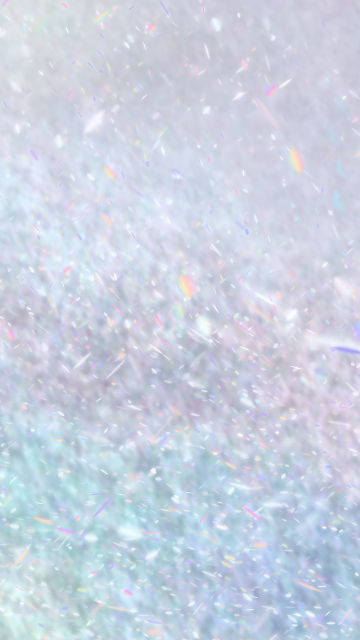
Write a Shadertoy shader that draws this background.

```glsl
// Pale iridescent glitter seen out of focus: soft pastel washes, a blurred
// mottle, and scattered soft glints split into spectral tints.
// Washes are Gaussian glows; glints come from jittered grids of several sizes.

float hash(vec2 p) {
    vec3 q = fract(p.xyx * 0.1031);
    q += dot(q, q.yzx + 33.33);
    return fract((q.x + q.y) * q.z);
}

float noise(vec2 p) {
    vec2 i = floor(p), f = fract(p);
    f = f * f * (3.0 - 2.0 * f);
    return mix(mix(hash(i), hash(i + vec2(1, 0)), f.x),
               mix(hash(i + vec2(0, 1)), hash(i + vec2(1, 1)), f.x), f.y);
}

vec2 turn(vec2 p, float a) {
    float c = cos(a), s = sin(a);
    return vec2(c * p.x + s * p.y, c * p.y - s * p.x);
}

float glow(vec2 p, vec2 centre, vec2 radius) {
    vec2 q = (p - centre) / radius;
    return exp(-dot(q, q));
}

// Blurred pointed ellipse lying along x
float leaf(vec2 p, vec2 halfSize) {
    vec2 q = p / halfSize;
    float taper = max(1.0 - q.x * q.x, 0.001);
    return exp(-2.2 * q.y * q.y / (taper * taper)) * smoothstep(0.0, 0.8, taper);
}

// Pastel rainbow, weak in green
vec3 spectrum(float hue) {
    return vec3(0.84, 0.80, 0.88) + vec3(0.18, 0.15, 0.16) * cos(6.2832 * (hue + vec3(0.0, 0.3, 0.62)));
}

// Large pastel washes, uv from 0 to 1
vec3 wash(vec2 uv) {
    vec3 c = mix(vec3(0.71, 0.80, 0.86), vec3(0.81, 0.82, 0.88), smoothstep(0.15, 0.5, uv.y));
    c = mix(c, vec3(0.69, 0.84, 0.88), glow(uv, vec2(0.12, 0.23), vec2(0.45, 0.14)));
    c = mix(c, vec3(0.80, 0.89, 0.87), 0.9 * glow(uv, vec2(0.0, 0.0), vec2(0.45, 0.13)));
    c = mix(c, vec3(0.66, 0.74, 0.85), 0.9 * glow(uv, vec2(0.78, 0.09), vec2(0.4, 0.14)));
    c = mix(c, vec3(0.74, 0.74, 0.81), glow(uv, vec2(0.45, 0.39), vec2(0.42, 0.085)));
    c = mix(c, vec3(0.84, 0.81, 0.88), 0.9 * glow(uv, vec2(1.0, 0.4), vec2(0.3, 0.15)));
    c = mix(c, vec3(0.84, 0.88, 0.94), glow(uv, vec2(0.25, 0.68), vec2(0.7, 0.13)));
    c = mix(c, vec3(0.77, 0.77, 0.82), glow(uv, vec2(0.55, 0.92), vec2(0.4, 0.085)));
    c = mix(c, vec3(0.80, 0.80, 0.87), 0.8 * glow(uv, vec2(1.0, 0.85), vec2(0.4, 0.22)));
    return mix(c, vec3(0.86, 0.89, 0.89), 0.9 * glow(uv, vec2(0.0, 1.0), vec2(0.35, 0.14)));
}

// One jittered grid of glints blended over the colour
vec3 glints(vec3 c, vec2 p, float cell, float share, float seed) {
    vec2 home = floor(p / cell);
    for (int y = -1; y <= 1; y++)
    for (int x = -1; x <= 1; x++) {
        vec2 id = home + vec2(x, y), key = id + seed;
        vec2 centre = (id + vec2(hash(key + 11.3), hash(key + 27.1))) * cell;
        float height = centre.y / 1.78;
        float busy = 1.0 - 0.55 * smoothstep(0.45, 0.75, height)
                   - 0.3 * smoothstep(0.6, 1.0, centre.x) * smoothstep(0.5, 0.7, height);
        busy *= 0.5 + noise(centre * 7.0);
        if (hash(key + 41.7) > share * busy) continue;

        // Shallow falling streaks below, steeper flecks above, some crossing
        float angle = mix(-0.3, -1.05, smoothstep(0.25, 0.65, height));
        angle += (hash(key + 53.9) - 0.5) * 0.8;
        if (hash(key + 67.3) < 0.25) angle = 0.75 + 0.4 * (hash(key + 71.1) - 0.5);

        float stretch = hash(key + 83.7);
        stretch *= stretch;
        vec2 size = cell * vec2(mix(0.3, 0.6, stretch), mix(0.22, 0.06, stretch));
        vec2 q = turn(p - centre, angle);
        float pick = hash(key + 97.9);
        vec3 tint = spectrum(hash(key + 101.3) + 0.25 * q.y / size.y);
        if (pick < 0.45) tint = mix(tint, vec3(0.95, 0.98, 0.99), 0.85);
        else if (pick < 0.62) tint = mix(tint, vec3(0.96, 0.84, 0.83), 0.75);
        else if (pick < 0.71) tint = mix(tint, vec3(0.65, 0.64, 0.97), 0.75);
        float strength = mix(0.25, 1.0, pow(hash(key + 113.9), 1.6));
        c = mix(c, tint, strength * leaf(q, size));
        c += 0.035 * strength * glow(q, vec2(0), size * vec2(0.8, 1.8));
    }
    return c;
}

void mainImage(out vec4 fragColor, in vec2 fragCoord) {
    vec2 uv = fragCoord / iResolution.xy;
    vec2 p = fragCoord / iResolution.x;
    vec3 c = wash(uv);

    // Blurred mottle from broad to fine, calmer towards the top right
    float rough = mix(1.0, 0.35, smoothstep(0.4, 0.85, uv.y + 0.25 * (uv.x - 0.5)));
    vec2 g = turn(p, -1.1);
    float light = 0.07 * noise(g * vec2(6, 8) + 3.0) + 0.08 * noise(g * vec2(15, 19))
                + 0.11 * noise(g * vec2(32, 46) + 7.0) + 0.09 * noise(g * vec2(56, 84) + 47.0) - 0.18;
    float warm = 0.5 * noise(g * vec2(9, 12) + 31.0) + 0.5 * noise(g * vec2(30, 42) + 19.0) - 0.5;
    float green = noise(g * vec2(30, 45) + 63.0) - 0.5;
    c += rough * (light + warm * vec3(0.10, -0.02, -0.04) + green * vec3(-0.015, 0.045, -0.025));

    // Glints from fine to coarse
    c = glints(c, p, 0.026, 0.45, 613.0);
    c = glints(c, p, 0.036, 0.5, 5.0);
    c = glints(c, p, 0.055, 0.5, 137.0);
    c = glints(c, p, 0.08, 0.4, 271.0);
    c = glints(c, p, 0.13, 0.2, 419.0);

    // Pale crescents down the right side
    for (int i = 0; i < 4; i++) {
        float k = float(i);
        vec2 q = turn(p - vec2(0.935 + 0.012 * sin(k * 2.4), 1.22 + 0.09 * k), 1.9);
        q.y += 9.0 * q.x * q.x;
        c = mix(c, vec3(0.74, 0.88, 0.95), (0.8 - 0.13 * k) * leaf(q, vec2(0.04, 0.016)));
    }

    // Bright flare with a violet edge at the right
    vec2 q = turn(p - vec2(0.95, 0.82), -0.2);
    c = mix(c, vec3(0.95, 0.96, 1.0), 0.8 * leaf(q, vec2(0.12, 0.026)));
    c = mix(c, vec3(0.58, 0.55, 0.97), 0.7 * leaf(q - vec2(0.02, -0.012), vec2(0.05, 0.012)));
    fragColor = vec4(clamp(c, 0.0, 1.0), 1.0);
}
```
